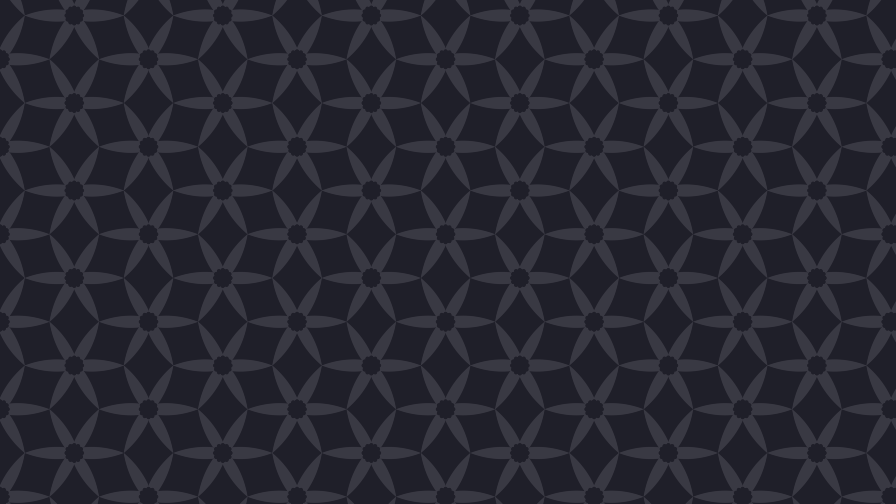
Write a WebGL 2 fragment shader that draws this pattern.

```glsl
#version 300 es
precision highp float;
// Six-petalled stars on a staggered lattice, petal tips meeting in threes, grey on near-black.
uniform vec2 u_resolution;
out vec4 fragColor;

// Offset from the nearest point of a rectangular lattice
vec2 latticeOffset(vec2 p, vec2 cell) {
    return p - cell * floor(p / cell + 0.5);
}

// Signed distance to a star with tips at radius 1, negative inside
float starDistance(vec2 p) {
    float radius = length(p);
    float angle = atan(p.y, p.x + 1e-6);

    // Fold onto one petal lying along x
    float sector = radians(60.0);
    float folded = mod(angle + 0.5 * sector, sector) - 0.5 * sector;
    vec2 q = radius * vec2(cos(folded), sin(folded));

    // Petal widest near its base, tapering to the tip
    float along = (q.x - 0.354) / 0.65;
    float petal = abs(q.y) - 0.121 * (1.0 - along * along);

    // Scalloped hole with twelve lobes
    float hole = 0.174 + 0.024 * abs(cos(6.0 * angle)) - radius;
    return max(petal, hole);
}

void main() {
    // Canvas heights, measured from the top left
    vec2 p = vec2(gl_FragCoord.x, u_resolution.y - gl_FragCoord.y) / u_resolution.y;
    p.y -= 0.1176;

    // Keep the nearer of the two interleaved lattices
    vec2 cell = vec2(0.2947, 0.1736);
    vec2 a = latticeOffset(p, cell);
    vec2 b = latticeOffset(p - 0.5 * cell, cell);
    vec2 toStar = vec2(3.0, sqrt(3.0)) / cell;
    a *= toStar;
    b *= toStar;
    vec2 star = dot(a, a) < dot(b, b) ? a : b;

    // Edge softened over one pixel
    float pixel = toStar.x / u_resolution.y;
    float cover = 1.0 - smoothstep(-0.6 * pixel, 0.6 * pixel, starDistance(star));

    vec3 ground = vec3(0.122, 0.122, 0.161);
    vec3 petalGrey = vec3(0.224, 0.222, 0.262);
    fragColor = vec4(mix(ground, petalGrey, cover), 1.0);
}
```
